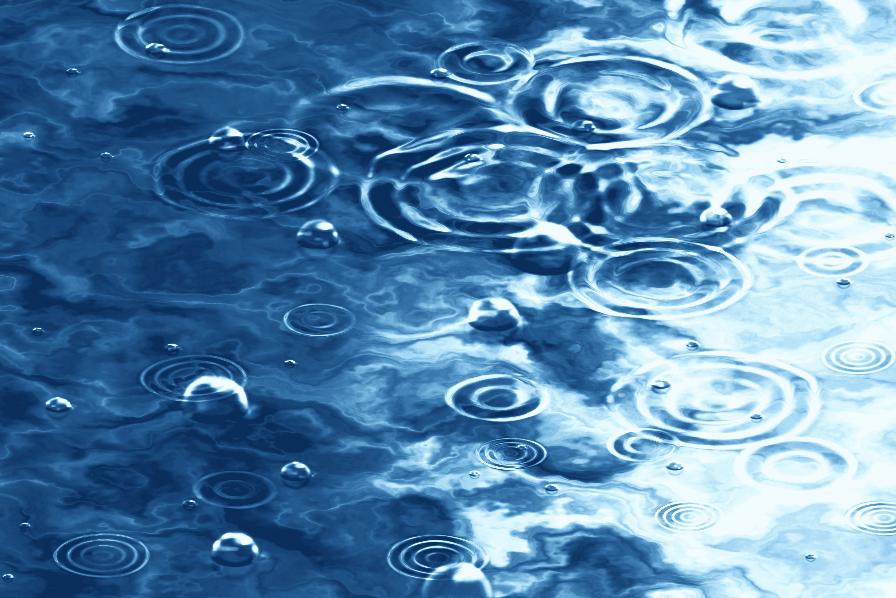
Write a Shadertoy shader that draws this texture.

```glsl
// Rain on a blue water surface: stretched, warped noise makes the ripples,
// damped elliptical waves make the drop rings, and shaded domes the bubbles.
// Everything adds to one light value, which a blue ramp turns into colour.

float hash(vec2 p) {
    return fract(sin(dot(p, vec2(127.1, 311.7))) * 43758.5453);
}

float noise(vec2 p) {
    vec2 cell = floor(p), f = fract(p);
    f = f * f * (3.0 - 2.0 * f);
    float low = mix(hash(cell), hash(cell + vec2(1, 0)), f.x);
    float high = mix(hash(cell + vec2(0, 1)), hash(cell + vec2(1, 1)), f.x);
    return mix(low, high, f.y);
}

float fbm(vec2 p) {
    float sum = 0.0, amp = 0.5;
    for (int i = 0; i < 5; i++) {
        sum += amp * noise(p);
        p = mat2(0.98, 0.2, -0.2, 0.98) * p * 2.03 + 7.3;
        amp *= 0.5;
    }
    return sum;
}

// Even scatter over the canvas with a little jitter
vec2 scatter(float i, float seed) {
    vec2 jitter = vec2(hash(vec2(i, seed)), hash(vec2(seed, i))) - 0.5;
    return fract(i * vec2(0.7549, 0.5698) + seed * 0.37 + 0.12 * jitter);
}

// Concentric crests seen at a low angle, broken up along their length
float dropRing(vec2 p, vec2 centre, float radius, float crests) {
    vec2 q = (p - centre) * vec2(1.0, 2.2);
    float d = length(q) / radius;
    if (d > 1.3) return 0.0;
    d += 0.09 * (noise(p * vec2(14, 30)) - 0.5);
    float wave = pow(0.5 + 0.5 * cos(6.2832 * crests * (d - 0.95)), 2.5);
    float fade = smoothstep(1.1, 0.97, d) * smoothstep(-0.2, 0.9, d);
    float broken = 0.35 + noise(p * vec2(9, 16) + centre * 31.0);
    return (wave - 0.32) * fade * broken;
}

// A dome on the water: clear body, bright rim, glint, dark foot, foam
float bubble(float light, vec2 p, vec2 centre, float radius, float seed) {
    vec2 q = (p - centre) / radius;
    if (dot(q, q) > 6.0) return light;
    float tall = mix(0.6, 0.95, smoothstep(0.015, 0.035, radius));
    vec2 e = vec2(q.x, q.y / (q.y > 0.0 ? tall : 0.48));
    float d = length(e);
    float soft = 0.04 + 1.2 / (iResolution.y * radius);
    float inside = smoothstep(1.0 + soft, 1.0 - soft, d);
    float patches = noise(q * vec2(2.5, 4.0) + seed * 9.0);

    float body = light * 0.65 + 0.45 * smoothstep(0.55, 0.9, patches);
    body -= 0.5 * smoothstep(0.45, 0.9, d) * smoothstep(0.2, -0.5, e.y);
    float rim = exp(-pow((d - 0.92) / (0.07 + soft), 2.0));
    body += rim * (0.3 + 0.6 * patches) * smoothstep(-1.1, 0.5, e.y + 0.3 * e.x);
    body += 0.75 * smoothstep(0.38, 0.1, length((e - vec2(0.3, 0.62)) * vec2(0.7, 1.3)));

    // Mirrored outline under the dome and foam at its right foot
    float mirrorRim = abs(length(q * vec2(1.0, 1.15) + vec2(0, 0.25)) - 0.85);
    light -= 0.16 * smoothstep(0.25, 0.0, mirrorRim) * smoothstep(-0.1, -0.5, q.y);
    float foam = smoothstep(0.5, 0.0, length((q - vec2(1.0, -0.08)) * vec2(0.8, 1.5)));
    light += 0.8 * foam * noise(q * 6.0 + seed);
    return mix(light, body, inside);
}

vec3 waterColour(float light) {
    vec3 shades[8] = vec3[8](
        vec3(0.04, 0.18, 0.36), vec3(0.09, 0.27, 0.47), vec3(0.14, 0.36, 0.57),
        vec3(0.24, 0.49, 0.70), vec3(0.41, 0.67, 0.84), vec3(0.64, 0.84, 0.96),
        vec3(0.84, 0.96, 0.99), vec3(0.95, 0.99, 1.00));
    float stops[8] = float[8](-0.05, 0.12, 0.31, 0.48, 0.61, 0.74, 0.90, 1.08);
    vec3 colour = shades[0];
    for (int i = 1; i < 8; i++) {
        float t = (light - stops[i - 1]) / (stops[i] - stops[i - 1]);
        colour = mix(colour, shades[i], clamp(t, 0.0, 1.0));
    }
    return colour;
}

void mainImage(out vec4 fragColor, in vec2 fragCoord) {
    vec2 p = fragCoord / iResolution.y;

    // Rings left by drops, wider ones rarer
    float rings = 0.0;
    for (float i = 0.0; i < 26.0; i++) {
        vec2 at = scatter(i, 3.0);
        float size = hash(vec2(i, 8.2));
        float radius = mix(0.06, 0.25, size * size * size);
        rings += dropRing(p, vec2(1.5 * pow(at.x, 0.75), at.y), radius, 2.0 + floor(3.0 * hash(vec2(i, 5.1))));
    }

    // Dark water on the left, sky glare on the right
    float glare = smoothstep(0.4, 1.35, p.x - 0.15 * p.y + 0.25 * (noise(p * vec2(3, 5)) - 0.5));
    float choppy = 0.9 + 1.5 * glare * (1.0 - glare) * 4.0 * 0.6;

    // Flat ripples, stretched sideways and bent by a slower noise
    vec2 bend = vec2(fbm(p * vec2(5, 11)), fbm(p * vec2(6, 13) + 40.0)) - 0.5;
    vec2 flow = p * vec2(9, 27) + bend * vec2(3.0, 6.0) + vec2(0, 1.2 * rings + 2.5 * p.x);
    float ripple = fbm(flow) - 0.48;
    float streak = pow(1.0 - abs(2.0 * noise(flow * vec2(0.8, 1.1) + 15.0) - 1.0), 5.0);

    float light = 0.17 + 0.76 * glare + choppy * ripple;
    light += 0.22 * (streak - 0.25) * (1.0 - 0.6 * glare) + 0.62 * rings;

    // Bubbles, mostly small
    for (float i = 0.0; i < 36.0; i++) {
        float radius = mix(0.009, 0.062, pow(hash(vec2(i, 2.7)), 3.0));
        light = bubble(light, p, scatter(i, 6.0) * vec2(1.5, 0.92), radius, i);
    }

    light += 0.03 * (noise(p * 300.0) - 0.5);
    fragColor = vec4(waterColour(light), 1.0);
}
```
